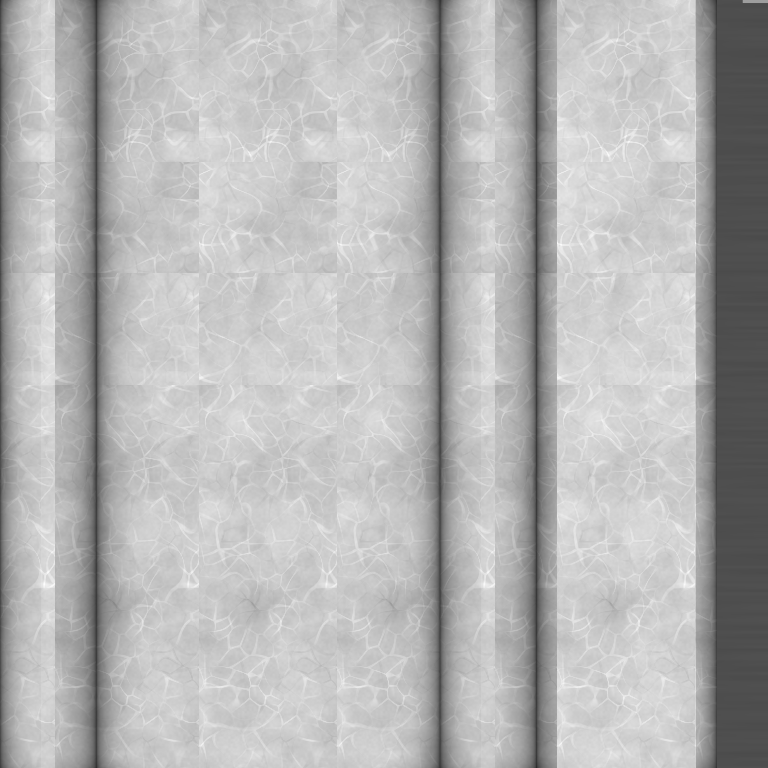
Write a WebGL 1 fragment shader that draws this texture.

```glsl
precision highp float;
uniform vec2 u_resolution;

const float PERIOD = 0.573;      // one narrow rib plus one wide plate
const float RIB_END = 0.1255;
const float RIB_STEP = 0.0716;
const float TILE_WIDTH = 0.18;
const float PANEL_LEFT = 0.7253;
const float PANEL_RIGHT = 0.906;
const float STRIP_LEFT = 0.9335;

float hash(vec2 p) {
  p = fract(p * vec2(0.1031, 0.1137));
  p += dot(p, p.yx + 33.33);
  return fract((p.x + p.y) * p.x * 7.31 + p.y * 13.7);
}

float noise(vec2 p) {
  vec2 i = floor(p);
  vec2 f = fract(p);
  f = f * f * (3.0 - 2.0 * f);
  float low = mix(hash(i), hash(i + vec2(1.0, 0.0)), f.x);
  float high = mix(hash(i + vec2(0.0, 1.0)), hash(i + 1.0), f.x);
  return mix(low, high, f.y);
}

float fbm(vec2 p) {
  float sum = 0.0;
  float amp = 0.5;
  for (int i = 0; i < 5; i++) {
    sum += amp * noise(p);
    p = mat2(1.6, 1.2, -1.2, 1.6) * p + 17.3;
    amp *= 0.55;
  }
  return sum;
}

// x: gap between the two nearest cells, y: tone of the cell
vec2 facets(vec2 p) {
  vec2 base = floor(p);
  float near = 9.0;
  float second = 9.0;
  float tone = 0.0;
  for (int j = -1; j <= 1; j++) {
    for (int i = -1; i <= 1; i++) {
      vec2 cell = base + vec2(float(i), float(j));
      vec2 site = cell + vec2(hash(cell), hash(cell + 57.0));
      float d = length(p - site);
      if (d < near) {
        second = near;
        near = d;
        tone = hash(cell + 113.0);
      } else {
        second = min(second, d);
      }
    }
  }
  return vec2(second - near, tone);
}

// Broken veins, light in some places and dark in others
float veins(vec2 p, float scale, float width) {
  vec2 warp = vec2(noise(p * 26.0), noise(p * 26.0 + 41.0)) - 0.5;
  vec2 cell = facets(p * scale + warp * 1.3);
  float line = 1.0 - smoothstep(width * 0.3, width, cell.x);
  float strength = noise(p * 38.0 + 71.0) - 0.36;
  return line * strength * 0.13 + (cell.y - 0.5) * 0.022;
}

float stone(vec2 p) {
  float clouds = fbm(p * 13.0 + 5.0) - 0.475;
  float mottle = fbm(p * 55.0 + 29.0) - 0.475;
  float grain = noise(p * 330.0) - 0.5;
  return clouds * 0.16 + mottle * 0.08 + grain * 0.025
       + veins(p, 24.0, 0.11) + veins(p + 3.7, 43.0, 0.14);
}

float band(float x, float a, float b, float aa) {
  return smoothstep(a - aa, a + aa, x) * (1.0 - smoothstep(b - aa, b + aa, x));
}

// Soft shadow with a thin dark core
float seamShade(float d) {
  return 1.0 - 0.53 * exp(-d / 0.0185) - 0.17 * exp(-d / 0.002);
}

void main() {
  vec2 uv = gl_FragCoord.xy / u_resolution;
  float aa = 0.5 / u_resolution.x;
  float local = mod(uv.x, PERIOD);
  float panel = band(uv.x, PANEL_LEFT, PANEL_RIGHT, aa);

  // Stone tiles, cut into columns and three upper rows
  float origin = uv.x > 0.698 ? PANEL_LEFT : (local < RIB_END ? RIB_STEP : 0.259);
  float column = fract((local - mod(origin, PERIOD)) / TILE_WIDTH);
  float row = clamp(floor((uv.y - 0.499) / 0.145), -1.0, 2.0);
  vec2 tile = vec2(column * TILE_WIDTH + row * 0.37 + 2.0, uv.y + 1.0);
  float tone = 0.785 + stone(tile) + 0.012 * sin(row * 2.4 + 1.0);

  // Stepped brightness on the ribs, weaker on the second one
  float weight = uv.x < 0.3 ? 1.0 : 0.5;
  float lit = band(local, -0.01, RIB_STEP, aa);
  float strip = band(local, 0.0534, RIB_STEP, aa);
  float dim = band(local, RIB_STEP, RIB_END, aa);
  float isRib = 1.0 - step(0.698, uv.x);
  tone += isRib * (weight * (0.03 * lit - 0.06 * dim) + 0.025 * strip);

  // Seams, with the raised panel left unshaded
  float d = min(min(local, PERIOD - local), abs(local - RIB_END));
  d = min(d, abs(uv.x - STRIP_LEFT));
  float ends = min(uv.y, 1.0 - uv.y);
  float shade = seamShade(d) * (1.0 - 0.25 * exp(-ends / 0.012 - d / 0.03));
  float margin = step(0.698, uv.x) * 0.04;
  tone = mix((tone - margin) * shade, tone + 0.02, panel);

  // Dark strip with faint horizontal streaks and a light chip in the corner
  float streaks = noise(vec2(uv.x * 9.0, uv.y * 260.0)) - 0.5;
  float dark = 0.305 + 0.022 * streaks;
  float chip = band(uv.x, 0.967, 1.1, aa) * band(uv.y, 0.996, 1.1, aa);
  dark = mix(dark, 0.62, chip);
  tone = mix(tone, dark, smoothstep(STRIP_LEFT - aa, STRIP_LEFT + aa, uv.x));

  gl_FragColor = vec4(vec3(clamp(tone, 0.0, 1.0)), 1.0);
}
```
